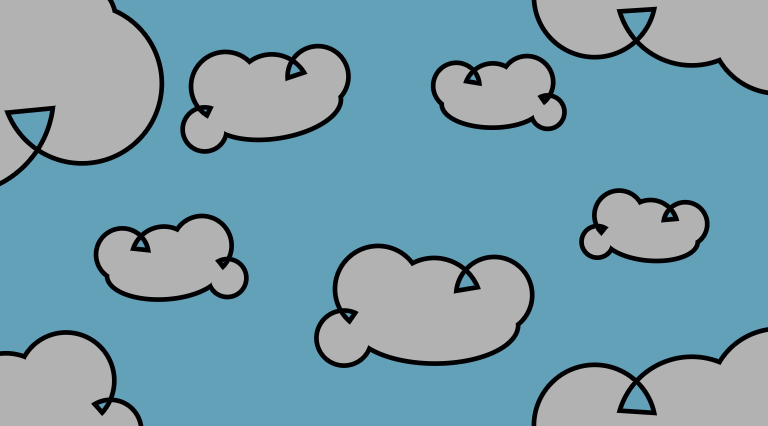
A WebGL 2 fragment shader for this pattern:

```glsl
#version 300 es
precision highp float;

uniform vec2 u_resolution;
out vec4 fragColor;

const vec3 SKY = vec3(0.39, 0.63, 0.72);
const vec3 FILL = vec3(0.70);
const vec3 INK = vec3(0.005, 0.005, 0.01);
const float HALF_STROKE = 0.0055;

// Lobes of one cloud: centre and radius, in cloud units
const vec3 LEFT_LOBE = vec3(-0.56, 0.16, 0.43);
const vec3 MID_LOBE = vec3(0.0, 0.0, 0.47);
const vec3 RIGHT_LOBE = vec3(0.60, 0.10, 0.38);
const vec3 PUFF = vec3(-0.90, -0.33, 0.275);
const vec2 BASE_CENTRE = vec2(0.01, -0.20);
const vec2 BASE_RADII = vec2(0.83, 0.385);
const float WEDGE_DEPTH = 0.19;
const float NOTCH_DEPTH = 0.13;

// Each cloud: position, size (negative is mirrored), tilt in radians
const int CLOUD_COUNT = 9;
const vec4 CLOUDS[CLOUD_COUNT] = vec4[](
    vec4(1.019, 0.284, 0.235, 0.0),
    vec4(0.638, 0.784, 0.188, 0.157),
    vec4(1.157, 0.784, -0.143, 0.0),
    vec4(0.385, 0.392, -0.162, 0.06),
    vec4(1.527, 0.467, 0.135, -0.08),
    vec4(-0.106, 0.775, -0.493, -2.88),
    vec4(0.014, 0.047, -0.263, 0.12),
    vec4(1.624, 1.023, 0.3755, 3.04),
    vec4(1.624, -0.014, -0.3755, 0.1)
);

float circleDistance(vec2 p, vec3 circle) {
    return length(p - circle.xy) - circle.z;
}

float ellipseDistance(vec2 p, vec2 radii) {
    float k = length(p / radii);
    float slope = length(p / (radii * radii));
    return k * (k - 1.0) / max(slope, 1e-4);
}

// Tip of the overlap of two circles, cut off at a given depth
float overlapTip(vec2 p, vec3 a, vec3 b, float depth) {
    float gap = distance(a.xy, b.xy);
    vec2 along = (b.xy - a.xy) / gap;
    vec2 up = vec2(-along.y, along.x);
    float reach = (gap * gap + a.z * a.z - b.z * b.z) / (2.0 * gap);
    vec2 apex = a.xy + along * reach + up * sqrt(a.z * a.z - reach * reach);
    float cut = dot(apex - p, up) - depth;
    return max(max(circleDistance(p, a), circleDistance(p, b)), cut);
}

// Union of the lobes with two open wedges where lobes cross
float cloudDistance(vec2 p) {
    float body = ellipseDistance(p - BASE_CENTRE, BASE_RADII);
    body = min(body, circleDistance(p, LEFT_LOBE));
    body = min(body, circleDistance(p, MID_LOBE));
    body = min(body, circleDistance(p, RIGHT_LOBE));
    body = min(body, circleDistance(p, PUFF));
    float wedge = overlapTip(p, MID_LOBE, RIGHT_LOBE, WEDGE_DEPTH);
    float notch = overlapTip(p, PUFF, LEFT_LOBE, NOTCH_DEPTH);
    return max(body, -min(wedge, notch));
}

vec2 toCloudSpace(vec2 p, vec4 cloud) {
    float c = cos(cloud.w), s = sin(cloud.w);
    vec2 q = p - cloud.xy;
    q = vec2(c * q.x + s * q.y, c * q.y - s * q.x) / abs(cloud.z);
    return vec2(q.x * sign(cloud.z), q.y);
}

float coverage(float d, float pixel) {
    return clamp(0.5 - d / pixel, 0.0, 1.0);
}

void main() {
    vec2 p = gl_FragCoord.xy / u_resolution.y;
    float pixel = 1.0 / u_resolution.y;

    float d = 1e3;
    for (int i = 0; i < CLOUD_COUNT; i++) {
        vec4 cloud = CLOUDS[i];
        d = min(d, cloudDistance(toCloudSpace(p, cloud)) * abs(cloud.z));
    }

    // Flat fill, then the ink outline
    vec3 color = mix(SKY, FILL, coverage(d, pixel));
    color = mix(color, INK, coverage(abs(d) - HALF_STROKE, pixel));
    fragColor = vec4(color, 1.0);
}
```
